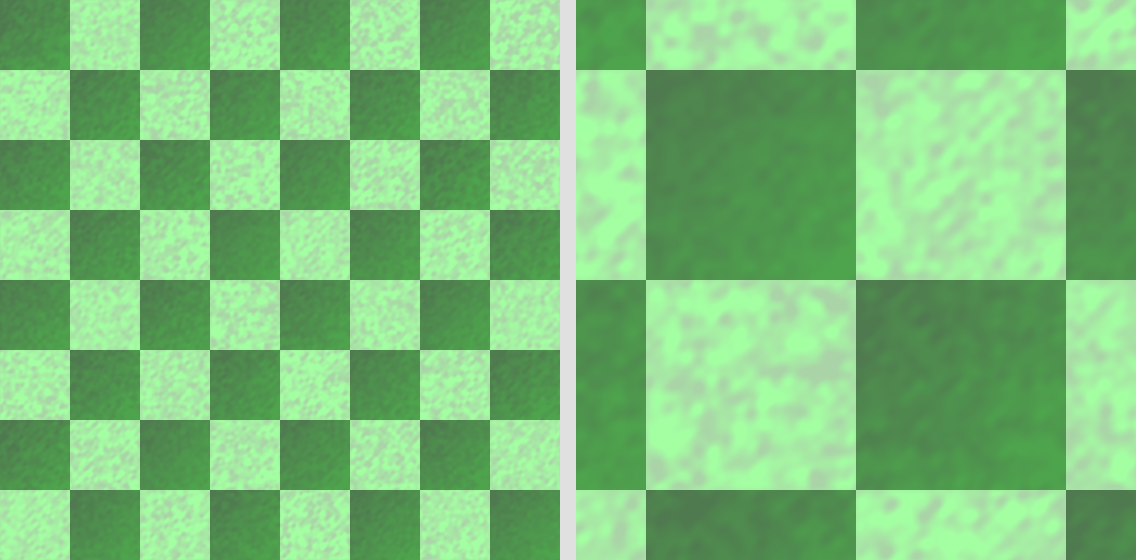
Left: the whole. Right: its middle third, enlarged.
A Shadertoy shader for this pattern:

```glsl
// Green checkerboard: grainy pale squares and diagonally shaded dark squares, tiling.
#define CELLS 8.0
#define GRAIN 128.0
#define STREAKS vec2(70.0, 110.0)
#define PALE_LOW vec3(0.665, 0.83, 0.655)
#define PALE_HIGH vec3(0.64, 1.0, 0.635)
#define DARK_FROM vec3(0.31, 0.475, 0.31)
#define DARK_TO vec3(0.305, 0.645, 0.30)
#define PALE_GRAIN 1.9
#define DARK_GRAIN 0.65
#define RIM_WIDTH 0.025
#define RIM_STRENGTH 0.4

const float PI = 3.14159265;

float hash(vec2 p) {
    vec3 q = fract(vec3(p.xyx) * 0.1031);
    q += dot(q, q.yzx + 33.33);
    return fract((q.x + q.y) * q.z);
}

// Value noise whose lattice wraps after the given period
float wrapNoise(vec2 p, vec2 period) {
    vec2 i = floor(p), f = fract(p);
    f = f * f * (3.0 - 2.0 * f);
    vec2 a = mod(i, period), b = mod(i + 1.0, period);
    return mix(mix(hash(a), hash(vec2(b.x, a.y)), f.x),
               mix(hash(vec2(a.x, b.y)), hash(b), f.x), f.y);
}

// Fine speckle blended with short rising streaks, centred on zero
float grain(vec2 uv, float streakiness) {
    float speckle = wrapNoise(uv * GRAIN, vec2(GRAIN));
    vec2 diagonal = vec2(uv.x + uv.y, uv.y - uv.x) * STREAKS;
    return mix(speckle, wrapNoise(diagonal, STREAKS), streakiness) - 0.5;
}

void mainImage(out vec4 fragColor, in vec2 fragCoord) {
    vec2 uv = fragCoord / iResolution.xy;
    vec2 p = uv * CELLS;
    vec2 cell = floor(p), f = fract(p);
    vec2 pixel = CELLS / iResolution.xy;

    // Grain differs in strength and direction from square to square
    float strength = mix(0.75, 1.2, hash(cell + 17.0));
    float n = strength * grain(uv, mix(0.4, 0.75, hash(cell + 51.0)));

    // Pale square with a soft, even rim
    vec3 pale = mix(PALE_LOW, PALE_HIGH, clamp(0.6 + n * PALE_GRAIN, 0.0, 1.0));
    vec2 inset = min(f, 1.0 - f);
    float rim = 1.0 - smoothstep(0.0, RIM_WIDTH, min(inset.x, inset.y));
    pale = mix(pale, mix(PALE_LOW, PALE_HIGH, 0.35), rim * RIM_STRENGTH);

    // Dark square brightens from upper left to lower right
    float slope = 0.5 * (f.x + 1.0 - f.y);
    vec3 dark = mix(DARK_FROM, DARK_TO, clamp(slope + n * DARK_GRAIN, 0.0, 1.0));

    // Smoothed checker sign: positive on pale squares
    vec2 side = clamp(sin(PI * p) * 2.0 / (PI * pixel), -1.0, 1.0);
    float isPale = 0.5 + 0.5 * side.x * side.y;

    fragColor = vec4(mix(dark, pale, isPale), 1.0);
}
```
